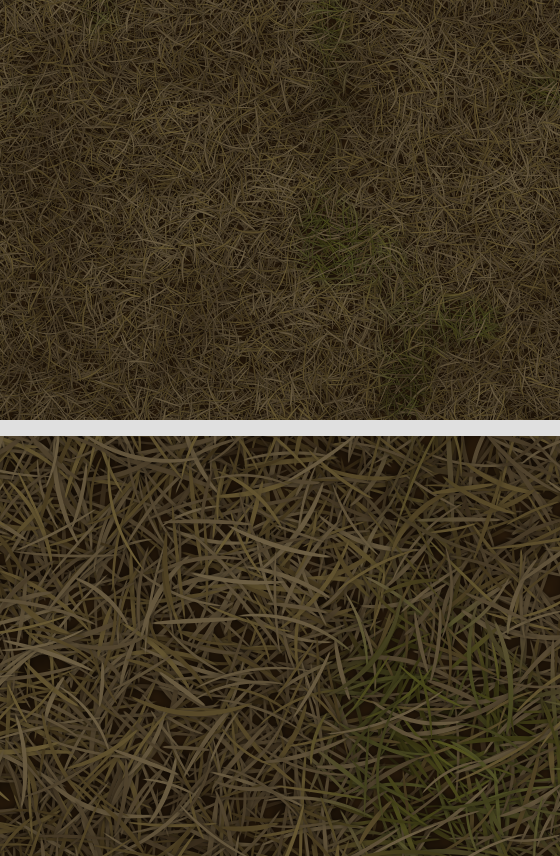
Top: the whole. Bottom: its middle third, enlarged.
This texture is drawn by a WebGL 2 fragment shader. Its source:

```glsl
#version 300 es
precision highp float;
// Dry matted grass: layers of thin curved blades over dark soil.

#define LAYERS 28
#define CELL_SIZE 0.052
#define BLADE_WIDTH 0.0019
#define BEND 0.32
#define SHADOW_WIDTH 0.0065
#define SHADOW_DEPTH 0.17
#define SOIL vec3(0.125, 0.080, 0.032)
#define STRAW vec3(0.395, 0.340, 0.240)
#define YELLOW_TINT vec3(0.98, 0.97, 0.78)
#define GREEN_TINT vec3(0.72, 0.88, 0.48)

uniform vec2 u_resolution;
out vec4 outColor;

float hash(vec2 p) {
    return fract(sin(dot(p, vec2(127.1, 311.7))) * 43758.5453);
}

vec4 hash4(vec2 p) {
    float s = dot(p, vec2(127.1, 311.7));
    return fract(sin(vec4(s, s + 17.3, s + 41.9, s + 73.7)) * 43758.5453);
}

float noise(vec2 p) {
    vec2 i = floor(p), f = fract(p);
    f = f * f * (3.0 - 2.0 * f);
    return mix(mix(hash(i), hash(i + vec2(1, 0)), f.x),
               mix(hash(i + vec2(0, 1)), hash(i + vec2(1, 1)), f.x), f.y);
}

mat2 rotation(float a) {
    float c = cos(a), s = sin(a);
    return mat2(c, s, -s, c);
}

// Slowly turning growth direction that gathers blades into tufts
float growthAngle(vec2 p) {
    return 1.1 * sin(p.x * 9.0 + 2.0 * sin(p.y * 7.0)) + 1.0 * sin(p.y * 11.0 - p.x * 5.0 + 1.7);
}

// Returns distance to the blade spine (x) and position along it, -1 to 1 (y)
vec2 bladeSpine(vec2 q, float halfLength, float bend) {
    float offset = q.y - bend * (q.x * q.x - 0.3 * halfLength * halfLength);
    float slope = 2.0 * bend * q.x;
    return vec2(abs(offset) * inversesqrt(1.0 + slope * slope), q.x / halfLength);
}

void main() {
    vec2 p = gl_FragCoord.xy / u_resolution.y;
    float pixel = 1.0 / u_resolution.y;

    // Broad variation of light and greenness
    float patches = 0.6 * noise(p * 7.0 + 3.1) + 0.4 * noise(p * 17.0 + 9.4);
    float green = smoothstep(0.62, 0.88, noise(p * 5.5 + 21.7));
    float patchTone = 0.40 * (patches - 0.5);

    vec3 color = SOIL * (0.75 + 0.5 * noise(p * 90.0));

    for (int layer = 0; layer < LAYERS; layer++) {
        float id = float(layer);
        float depth = id / float(LAYERS - 1);
        float cellSize = CELL_SIZE * (0.8 + 0.45 * fract(id * 0.618));
        mat2 turn = rotation(id * 2.4);
        vec2 g = turn * p / cellSize + id * vec2(7.31, 3.77);
        vec2 cell = floor(g);

        for (int k = 0; k < 9; k++) {
            vec2 c = cell + vec2(k % 3 - 1, k / 3 - 1);
            vec4 r = hash4(c + id * 19.7);
            vec2 root = c + r.xy;
            vec2 toBlade = g - root;
            if (dot(toBlade, toBlade) > 1.0) continue;

            // Place the blade in canvas space
            vec4 v = hash4(c + id * 31.3 + 57.0);
            vec2 center = (root - id * vec2(7.31, 3.77)) * cellSize * turn;
            float angle = growthAngle(center) + (r.z - 0.5) * 3.6;
            vec2 q = rotation(-angle) * (p - center) / cellSize;
            float halfLength = mix(0.42, 0.92, r.w);
            vec2 spine = bladeSpine(q, halfLength, (v.x - 0.5) * 2.0 * BEND);
            if (abs(spine.y) > 1.0) continue;

            float dist = spine.x * cellSize;
            float taper = 1.0 - spine.y * spine.y;
            float width = BLADE_WIDTH * mix(0.55, 1.15, v.y * v.y) * sqrt(taper);
            float ends = smoothstep(0.0, 0.25, taper);

            // Soft shade on everything below
            float shade = clamp(1.0 - dist / SHADOW_WIDTH, 0.0, 1.0);
            color *= 1.0 - SHADOW_DEPTH * shade * shade * ends;

            // Straw tone, lighter toward the top of the mat
            float tone = 0.17 + 0.46 * depth + 0.48 * (v.z - 0.05) + patchTone;
            tone += 0.12 * spine.y * (v.x - 0.5);
            vec3 blade = mix(SOIL, STRAW, clamp(tone, 0.0, 1.12));
            blade *= mix(vec3(1.0), YELLOW_TINT, step(0.55, v.w));
            blade *= mix(vec3(1.0), GREEN_TINT, green * step(0.45, r.z) * 0.8);

            float cover = clamp((width - dist) / pixel + 0.5, 0.0, 1.0) * ends;
            color = mix(color, blade, cover);
        }
    }

    outColor = vec4(color, 1.0);
}
```
